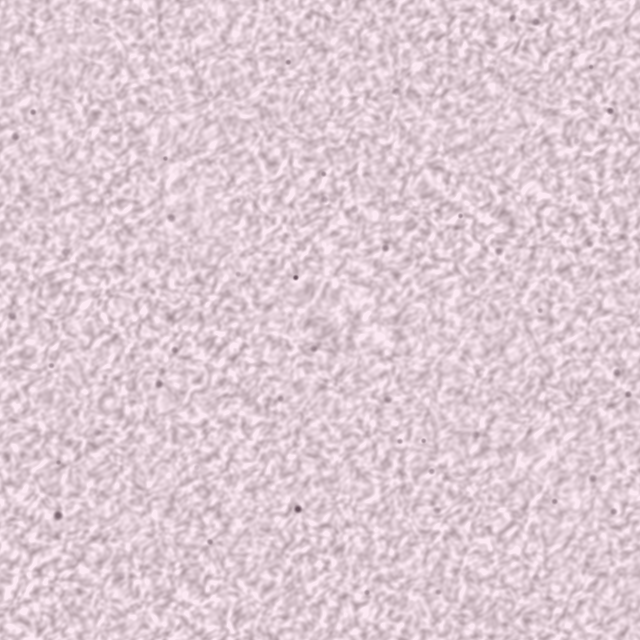
Give the GLSL for this texture, as a three.js fragment shader.

```glsl
varying vec2 vUv;

const vec3 BASE_PINK = vec3(0.873, 0.797, 0.832);
const vec3 TONE_TINT = vec3(1.0, 1.02, 1.04);
const vec3 SPECK_COLOR = vec3(0.27, 0.18, 0.23);
const float STREAK_ANGLE = 0.98;

float hash(vec2 cell, float seed) {
  vec3 p = fract(vec3(cell.xyx + seed * 7.31) * vec3(0.1031, 0.1030, 0.0973));
  p += dot(p, p.yzx + 33.33);
  return fract((p.x + p.y) * p.z);
}

vec2 rotate(vec2 p, float angle) {
  float c = cos(angle), s = sin(angle);
  return vec2(c * p.x + s * p.y, c * p.y - s * p.x);
}

float cornerSlope(vec2 cell, vec2 offset, float seed) {
  float angle = 6.28318 * hash(cell, seed);
  return dot(vec2(cos(angle), sin(angle)), offset);
}

float gradientNoise(vec2 p, float seed) {
  vec2 i = floor(p), f = fract(p);
  vec2 w = f * f * f * (f * (f * 6.0 - 15.0) + 10.0);
  vec2 e = vec2(1.0, 0.0);
  float low = mix(cornerSlope(i, f, seed), cornerSlope(i + e, f - e, seed), w.x);
  float high = mix(cornerSlope(i + e.yx, f - e.yx, seed), cornerSlope(i + 1.0, f - 1.0, seed), w.x);
  return mix(low, high, w.y);
}

// Grain stretched along the given angle; density counts cells along and across it
float grain(vec2 p, float angle, vec2 density, float seed) {
  return gradientNoise(rotate(p, angle) * density + 200.0, seed);
}

// Soft diagonal belt, falling from upper left to lower right
float belt(vec2 p, float width) {
  float wander = 0.06 * gradientNoise(p * 5.0 + 20.0, 4.0);
  float d = (p.y + 0.83 * p.x - 0.96) / 1.3 + wander;
  float patches = smoothstep(-0.35, 0.2, gradientNoise(p * 9.0 + 40.0, 5.0));
  return exp(-d * d / (width * width)) * patches;
}

// Sparse round specks, at most one per cell and kept inside it
float specks(vec2 p, float cells, float chance, float radius, float seed) {
  vec2 cell = floor(p * cells);
  vec2 jitter = vec2(hash(cell, seed), hash(cell, seed + 1.0));
  vec2 center = (cell + 0.2 + 0.6 * jitter) / cells;
  float size = radius * mix(0.6, 1.1, hash(cell, seed + 2.0));
  float strength = mix(0.45, 1.0, hash(cell, seed + 3.0));
  float present = step(hash(cell, seed + 4.0), chance);
  return present * strength * (1.0 - smoothstep(size * 0.25, size * 1.3, length(p - center)));
}

void main() {
  // Slight warp keeps the grain from lining up with its lattice
  vec2 warp = vec2(gradientNoise(vUv * 24.0, 1.0), gradientNoise(vUv * 24.0, 2.0));
  vec2 p = vUv + 0.007 * warp;

  // Fine grain everywhere
  float coarse = grain(p, STREAK_ANGLE, vec2(52.0, 74.0), 10.0);
  float fine = grain(p, 0.5, vec2(100.0, 112.0), 11.0);
  float tone = 0.80 * coarse + 0.66 * fine;

  // Longer raised streaks in the belt
  float streaks = grain(p, STREAK_ANGLE, vec2(27.0, 70.0), 12.0);
  float ridge = 1.15 * streaks + 0.42 * fine + 0.05;
  tone = mix(tone, ridge, 0.85 * belt(vUv, 0.055));

  // Patchy contrast and faint broad shading
  float contrast = 0.27 + 0.08 * gradientNoise(vUv * 7.0 + 60.0, 13.0);
  float shade = 0.022 * gradientNoise(vUv * 12.0 + 80.0, 14.0);
  float level = clamp(tone * contrast + shade, -0.24, 0.115);
  vec3 color = BASE_PINK + TONE_TINT * level;

  // Few dark specks and more faint ones
  float dark = specks(vUv, 8.0, 0.14, 0.0075, 20.0);
  float faint = specks(vUv, 17.0, 0.16, 0.0065, 30.0);
  color = mix(color, SPECK_COLOR, max(0.9 * dark, 0.45 * faint));

  gl_FragColor = vec4(color, 1.0);
}
```
